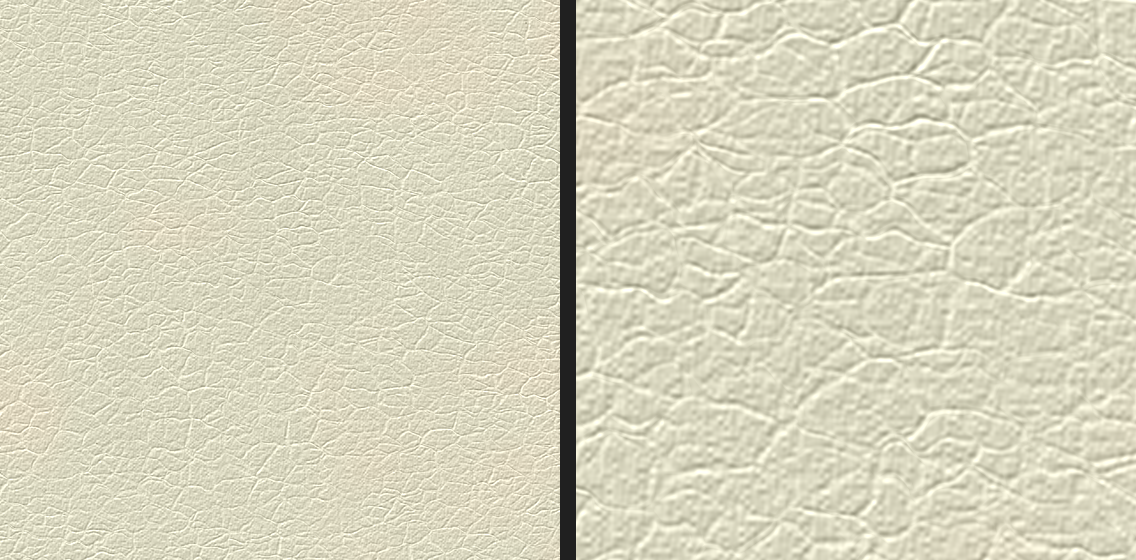
Left, the full canvas; right, a detail of the centre.
This texture is drawn by a WebGL 2 fragment shader. Its source:

```glsl
#version 300 es
precision highp float;

uniform vec2 u_resolution;
out vec4 fragColor;

const vec3 HIDE_COLOR = vec3(0.847, 0.838, 0.746);
const vec3 WARM_TINT = vec3(0.02, -0.004, -0.006);
const vec3 PORE_COLOR = vec3(0.50, 0.48, 0.38);
const vec2 MAJOR_CELLS = vec2(18.0, 32.0);
const vec2 MINOR_CELLS = vec2(29.0, 51.0);
const float MAJOR_DEPTH = 0.82;
const float MINOR_DEPTH = 0.62;
const float CREASE_WIDTH = 0.0026;
const float GRAIN_CELLS = 317.0;
const float GRAIN_DEPTH = 1.1;
const vec2 LIGHT_STEP = vec2(-0.0006, 0.0013);
const float RELIEF_GAIN = 0.2;
const float CREASE_GLOW = 0.05;
const float MOTTLE_GAIN = 0.022;
const float PORE_CELLS = 8.0;
const float PORE_CHANCE = 0.08;
const float PORE_RADIUS = 0.0022;

float hash(vec2 p) {
    return fract(sin(dot(p, vec2(127.1, 311.7))) * 43758.5453);
}

vec2 hash2(vec2 p) {
    return vec2(hash(p), hash(p + vec2(37.3, 17.9)));
}

float noise(vec2 p) {
    vec2 cell = floor(p);
    vec2 f = fract(p);
    f = f * f * (3.0 - 2.0 * f);
    float low = mix(hash(cell), hash(cell + vec2(1.0, 0.0)), f.x);
    float high = mix(hash(cell + vec2(0.0, 1.0)), hash(cell + 1.0), f.x);
    return mix(low, high, f.y);
}

// Distance to the nearest border between scattered cells
float borderDistance(vec2 p) {
    vec2 cell = floor(p);
    vec2 f = fract(p);
    vec2 nearCell = vec2(0.0);
    vec2 nearOffset = vec2(0.0);
    float nearest = 8.0;
    for (int y = -1; y <= 1; y++) {
        for (int x = -1; x <= 1; x++) {
            vec2 g = vec2(x, y);
            vec2 offset = g + hash2(cell + g) - f;
            float d = dot(offset, offset);
            if (d < nearest) {
                nearest = d;
                nearCell = g;
                nearOffset = offset;
            }
        }
    }
    float border = 8.0;
    for (int y = -2; y <= 2; y++) {
        for (int x = -2; x <= 2; x++) {
            vec2 g = nearCell + vec2(x, y);
            vec2 offset = g + hash2(cell + g) - f;
            vec2 span = offset - nearOffset;
            if (dot(span, span) > 0.00001) {
                border = min(border, dot(0.5 * (nearOffset + offset), normalize(span)));
            }
        }
    }
    return border;
}

// Bend the creases broadly, then give them a fine wobble
vec2 bend(vec2 p) {
    vec2 broad = vec2(noise(p * 3.0 + 5.0), noise(p * vec2(3.5, 1.8) + 21.0)) - 0.5;
    vec2 fine = vec2(noise(p * 65.0 + 9.0), noise(p * 65.0 + 63.0)) - 0.5;
    return p + broad * vec2(0.03, 0.11) + fine * 0.008;
}

float crease(vec2 p, vec2 cells) {
    float d = borderDistance(p * cells) / cells.y;
    return 1.0 - smoothstep(0.0, CREASE_WIDTH, d);
}

// Crease depth, varying in strength over the hide
float creases(vec2 p) {
    vec2 q = bend(p);
    float major = crease(q, MAJOR_CELLS) * mix(0.3, 1.3, noise(p * 22.0 + 40.0));
    float minor = crease(q + 3.7, MINOR_CELLS) * mix(0.1, 1.3, noise(p * 26.0 + 80.0));
    return max(major * MAJOR_DEPTH, minor * MINOR_DEPTH);
}

float grain(vec2 p) {
    float coarse = noise(p * GRAIN_CELLS * 0.47 + 13.0);
    return GRAIN_DEPTH * (0.72 * noise(p * GRAIN_CELLS) + 0.3 * coarse);
}

float pore(vec2 p) {
    vec2 cell = floor(p * PORE_CELLS);
    vec2 center = (cell + 0.2 + 0.6 * hash2(cell + 91.0)) / PORE_CELLS;
    float present = step(hash(cell + 7.0), PORE_CHANCE);
    return present * (1.0 - smoothstep(0.3, 1.0, length(p - center) / PORE_RADIUS));
}

void main() {
    vec2 p = gl_FragCoord.xy / min(u_resolution.x, u_resolution.y);

    // Relief lit from the upper left
    float litCrease = creases(p + LIGHT_STEP);
    float shadedCrease = creases(p - LIGHT_STEP);
    float relief = litCrease - shadedCrease + grain(p - LIGHT_STEP) - grain(p + LIGHT_STEP);
    float shade = relief * RELIEF_GAIN + (litCrease + shadedCrease) * 0.5 * CREASE_GLOW;

    // Soft mottling and warm patches
    shade += (0.6 * noise(p * 4.0 + 2.0) + 0.4 * noise(p * 18.0) - 0.5) * MOTTLE_GAIN;
    float warmth = smoothstep(0.5, 0.9, 0.7 * noise(p * 3.2 + 30.0) + 0.3 * noise(p * 12.0 + 8.0));

    vec3 color = HIDE_COLOR + shade + WARM_TINT * warmth;
    color = mix(color, PORE_COLOR, 0.7 * pore(p));
    fragColor = vec4(clamp(color, 0.0, 1.0), 1.0);
}
```
